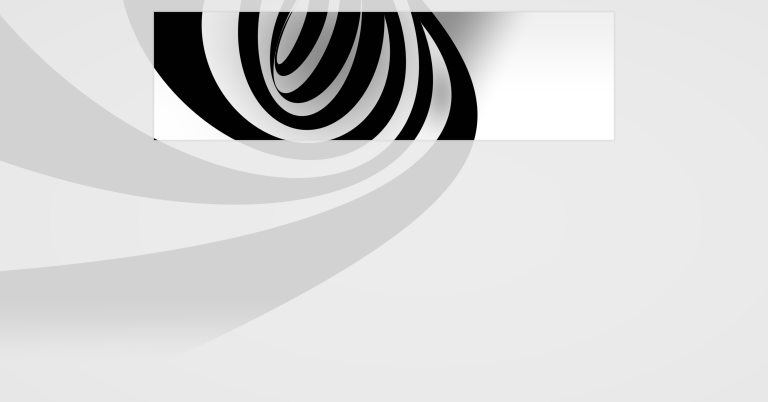
A WebGL 1 fragment shader for this background:

```glsl
precision highp float;

uniform vec2 u_resolution;

float pixel;

// Coverage inside a conic whose rightmost point is apex.
// bend = (opening, closing, skew): d + closing*d^2 + skew*d*t = opening*t^2
float conic(vec2 p, vec2 apex, vec3 bend) {
  float d = apex.x - p.x;
  float t = p.y - apex.y;
  float field = d + bend.y * d * d + bend.z * d * t - bend.x * t * t;
  vec2 slope = vec2(1.0 + 2.0 * bend.y * d + bend.z * t, bend.z * d - 2.0 * bend.x * t);
  float dist = field / max(length(slope), 0.05);
  return smoothstep(-0.7 * pixel, 0.7 * pixel, dist);
}

// One tunnel ring: ink between an outer and an inner conic
float ring(float ink, float outer, float inner) {
  return mix(mix(ink, 1.0, outer), 0.0, inner * outer);
}

float boxDistance(vec2 p, vec2 center, vec2 halfSize) {
  vec2 q = abs(p - center) - halfSize;
  return length(max(q, 0.0)) + min(max(q.x, q.y), 0.0);
}

float glow(vec2 p, vec2 center, vec2 radius) {
  vec2 q = (p - center) / radius;
  return exp(-dot(q, q));
}

void main() {
  // Canvas is 7.68 units wide, y runs downward from the top edge
  pixel = 7.68 / u_resolution.x;
  vec2 p = vec2(gl_FragCoord.x, u_resolution.y - gl_FragCoord.y) * pixel;

  // Nested rings, from the mouth of the tunnel inward
  float mouth = conic(p, vec2(4.775, 1.15), vec3(0.521, 0.127, -0.152));
  float ink = ring(0.0, mouth,
    conic(p, vec2(4.515, 0.95), vec3(0.664, -0.042, -0.201)));
  ink = ring(ink, conic(p, vec2(4.33, 0.80), vec3(0.418, -0.165, -0.277)),
    conic(p, vec2(4.19, 0.66), vec3(0.321, -0.271, -0.303)));
  ink = ring(ink, conic(p, vec2(4.06, 0.62), vec3(0.375, -0.391, -0.254)),
    conic(p, vec2(3.90, 0.52), vec3(0.438, -0.540, -0.126)));
  ink = ring(ink, conic(p, vec2(3.845, 0.20), vec3(0.340, -0.685, 0.056)),
    conic(p, vec2(3.62, 0.08), vec3(0.303, -0.983, 0.166)));
  ink = ring(ink, conic(p, vec2(3.61, 0.02), vec3(0.502, -1.290, 0.620)),
    conic(p, vec2(3.40, -0.05), vec3(0.769, -2.510, 1.760)));
  ink = ring(ink, conic(p, vec2(3.29, 0.0), vec3(1.239, -3.441, 2.814)),
    conic(p, vec2(3.09, 0.0), vec3(2.327, -10.87, 8.50)));

  // Pale surroundings, with the lowest ring fading out
  vec2 fromCenter = (p - vec2(4.2, 2.2)) / vec2(4.2, 2.2);
  float pale = 0.925 - 0.012 * dot(fromCenter, fromCenter);
  float faded = 1.0 - smoothstep(2.95, 3.65, p.y);
  float shade = mix(pale, 0.823, ink * faded);

  // Vivid panel: shaded tunnel inside, soft shadow outside
  float tunnel = 1.0 - 0.42 * glow(p, vec2(3.3, 0.6), vec2(0.8, 0.75))
    - 0.25 * glow(p, vec2(4.42, 0.95), vec2(0.18, 0.3))
    - 0.06 * (1.0 - smoothstep(0.1, 1.2, p.y));
  float shadow = 1.0 - smoothstep(0.0, 1.0, (p.x - 4.45 + 0.5 * (p.y - 0.12)) / 0.95);
  float wall = 1.0 - 0.38 * shadow - 0.06 * (1.0 - smoothstep(0.1, 1.0, p.y));
  float vivid = mix(mix(wall, tunnel, mouth), 0.005, ink);

  // Panel cut-out with a hairline rim
  float panel = boxDistance(p, vec2(3.84, 0.76), vec2(2.3, 0.64));
  shade = mix(shade, vivid, 1.0 - smoothstep(-0.7 * pixel, 0.7 * pixel, panel));
  shade -= 0.04 * (1.0 - smoothstep(0.004, 0.016, abs(panel - 0.005)));

  gl_FragColor = vec4(vec3(shade), 1.0);
}
```
